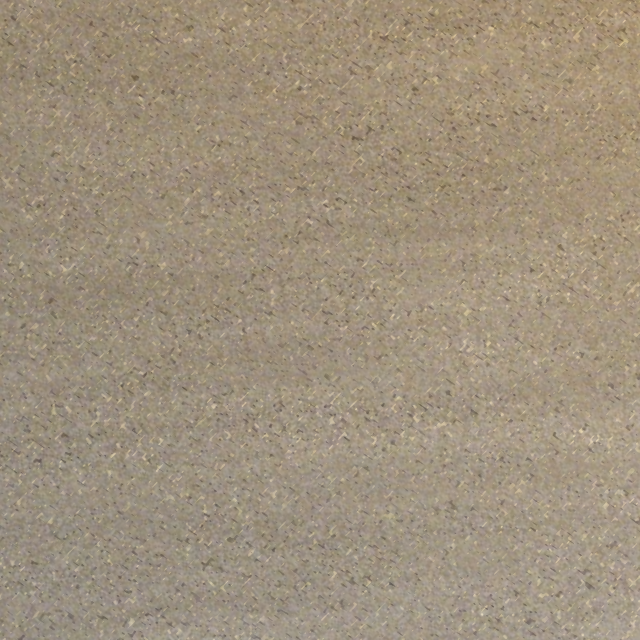
A three.js fragment shader for this texture:

```glsl
// Brushed, grainy taupe surface under warm light from the upper right.
// A four-corner gradient carries faint tilted streaks of stretched noise,
// then fine grain, light and dark flecks, and soft colour mottling.
varying vec2 vUv;

const vec3 BOTTOM_LEFT = vec3(0.595, 0.565, 0.515);
const vec3 BOTTOM_RIGHT = vec3(0.655, 0.612, 0.550);
const vec3 TOP_LEFT = vec3(0.575, 0.518, 0.435);
const vec3 TOP_RIGHT = vec3(0.670, 0.588, 0.470);
const vec3 LIGHT_FLECK = vec3(0.13, 0.12, 0.085);
const vec3 DARK_FLECK = vec3(0.13, 0.13, 0.115);
const vec3 GREEN_TINT = vec3(-0.5, 0.45, -0.2);
const vec3 YELLOW_TINT = vec3(0.25, 0.15, -1.0);
const float STREAK_SLOPE = 0.085;

float hash(vec2 p) {
  return fract(sin(dot(p, vec2(12.9898, 78.233))) * 43758.5453);
}

// Smooth value noise from 0 to 1
float noise(vec2 p) {
  vec2 cell = floor(p);
  vec2 f = fract(p);
  f = f * f * (3.0 - 2.0 * f);
  float low = mix(hash(cell), hash(cell + vec2(1.0, 0.0)), f.x);
  float high = mix(hash(cell + vec2(0.0, 1.0)), hash(cell + vec2(1.0)), f.x);
  return mix(low, high, f.y);
}

// Noise centred on zero, from -0.5 to 0.5
float signedNoise(vec2 p, vec2 frequency, float seed) {
  return noise(p * frequency + seed) - 0.5;
}

mat2 rotation(float angle) {
  float c = cos(angle);
  float s = sin(angle);
  return mat2(c, s, -s, c);
}

vec3 cornerGradient(vec2 uv) {
  vec3 bottom = mix(BOTTOM_LEFT, BOTTOM_RIGHT, uv.x);
  vec3 top = mix(TOP_LEFT, TOP_RIGHT, uv.x);
  return mix(bottom, top, uv.y);
}

// Long bands rising gently to the right, in three finer and finer layers
float streaks(vec2 uv, float slope) {
  float bend = 0.025 * signedNoise(uv, vec2(2.0, 4.0), 7.3);
  vec2 p = vec2(uv.x, uv.y - slope * uv.x + bend);
  vec2 frequency = vec2(1.6, 14.0);
  float weight = 0.5;
  float sum = 0.0;
  for (int i = 0; i < 3; i++) {
    sum += weight * signedNoise(p, frequency, 13.7 + 9.1 * float(i));
    frequency *= vec2(1.9, 2.1);
    weight *= 0.85;
  }
  return sum;
}

// Fine luminance grain from two turned noise layers
float grain(vec2 uv) {
  float coarse = signedNoise(rotation(0.5) * uv, vec2(190.0, 230.0), 31.0);
  float fine = signedNoise(rotation(-0.7) * uv, vec2(310.0, 270.0), 57.0);
  return 0.5 * coarse + 0.65 * fine;
}

// Sparse short flecks: only the peaks of a turned noise field
float flecks(vec2 uv, float angle, float seed) {
  float field = noise(rotation(angle) * uv * vec2(150.0, 230.0) + seed);
  return smoothstep(0.74, 0.98, field);
}

void main() {
  vec3 color = cornerGradient(vUv);
  color += 0.055 * streaks(vUv, STREAK_SLOPE);
  color += 0.020 * signedNoise(vUv, vec2(4.0, 7.0), 83.0);

  // Grain gathers a little in some patches
  float patchiness = mix(0.7, 1.3, noise(vUv * vec2(9.0, 22.0) + 41.0));
  color += 0.135 * patchiness * grain(vUv);
  color += LIGHT_FLECK * patchiness * flecks(vUv, -0.8, 19.0);
  color -= DARK_FLECK * patchiness * flecks(vUv, 0.6, 67.0);

  // Colour mottling, broader than the grain
  float green = signedNoise(vUv, vec2(85.0, 95.0), 23.0);
  float yellow = signedNoise(vUv, vec2(110.0, 125.0), 91.0);
  color += 0.040 * green * GREEN_TINT;
  color += 0.060 * yellow * YELLOW_TINT;

  gl_FragColor = vec4(color, 1.0);
}
```
